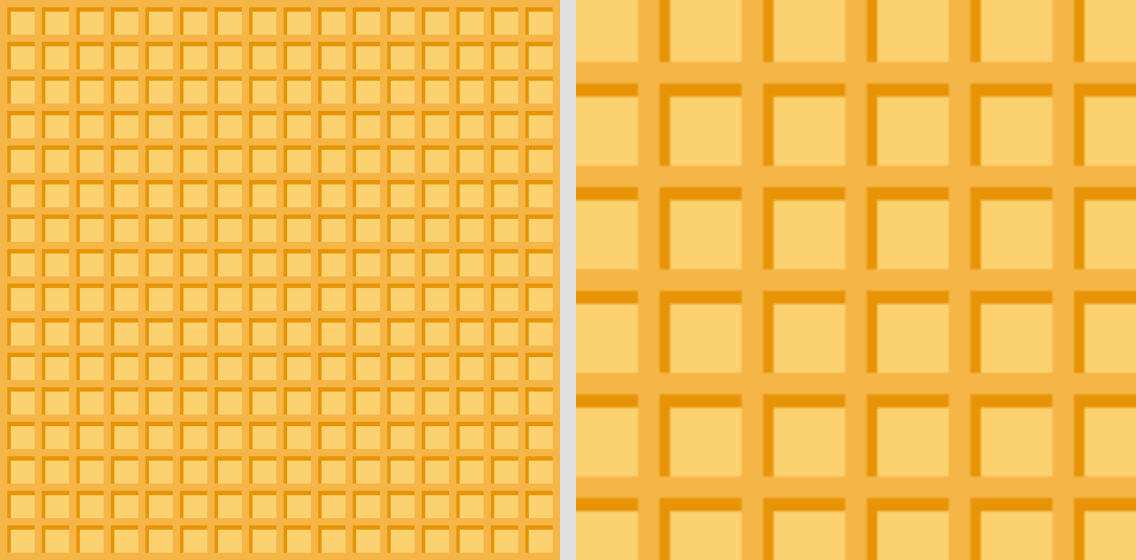
Left: the whole. Right: its middle third, enlarged.
Reproduce this pattern procedurally as a three.js fragment shader.

```glsl
// Waffle grid: 16 by 16 square pits, shaded along their top and left inner walls.
varying vec2 vUv;

// Soft-edged coverage of the box between two corners
float boxMask(vec2 p, vec2 lower, vec2 upper) {
  vec2 inside = min(p - lower, upper - p);
  vec2 cover = clamp(inside / 0.002 + 0.5, 0.0, 1.0);
  return cover.x * cover.y;
}

void main() {
  // Local position in each cell, measured from the pit centre
  float pitch = 0.06167;
  vec2 grid = (vUv - 0.5) / pitch;
  vec2 cell = clamp(floor(grid), -8.0, 7.0);
  vec2 p = (grid - cell - 0.5) * pitch;

  vec2 pitHalf = vec2(0.0244);
  vec2 wallShadow = vec2(0.0062, 0.0078);

  // Pit, then its floor inset from the left and top
  float pit = boxMask(p, -pitHalf, pitHalf);
  float pitFloor = boxMask(p, -pitHalf + vec2(wallShadow.x, 0.0),
                           pitHalf - vec2(0.0, wallShadow.y));

  vec3 ridgeColor = vec3(0.96, 0.71, 0.28);
  vec3 shadowColor = vec3(0.90, 0.58, 0.02);
  vec3 floorColor = vec3(0.99, 0.82, 0.44);

  // Blend by coverage so the floor meets the ridge without a dark seam
  vec3 color = ridgeColor * (1.0 - pit)
             + shadowColor * (pit - pitFloor)
             + floorColor * pitFloor;
  gl_FragColor = vec4(color, 1.0);
}
```
